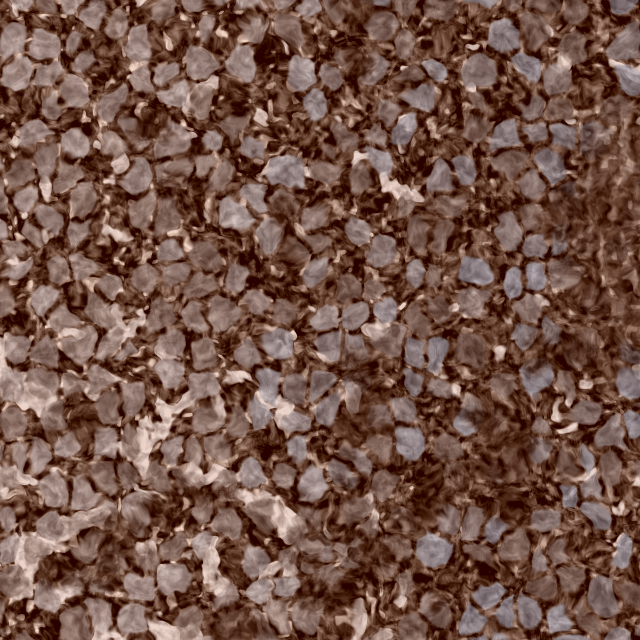
Write a Shadertoy shader that draws this texture.

```glsl
#define CELL_GRID vec2(21.0, 18.5)
#define GRAIN_SCALE 105.0
#define CELL_SHARE 0.78
#define CELL_TONE 0.535
#define GAP_TONE 0.31
#define LUMEN_TONE 0.83
#define BLUE_TINT vec3(-0.055, 0.005, 0.065)
#define RUST_TINT vec3(0.025, 0.0, -0.025)

float hash(vec2 p) {
    return fract(sin(dot(p, vec2(127.1, 311.7))) * 43758.5453);
}

vec2 hash2(vec2 p) {
    return vec2(hash(p), hash(p + 57.3));
}

float noise(vec2 p) {
    vec2 i = floor(p), f = fract(p);
    f = f * f * (3.0 - 2.0 * f);
    return mix(mix(hash(i), hash(i + vec2(1, 0)), f.x),
               mix(hash(i + vec2(0, 1)), hash(i + vec2(1, 1)), f.x), f.y);
}

float fbm(vec2 p) {
    mat2 turn = mat2(1.6, 1.2, -1.2, 1.6);
    float sum = 0.0, weight = 0.55;
    for (int i = 0; i < 3; i++) {
        sum += weight * noise(p);
        p = turn * p + 17.7;
        weight *= 0.5;
    }
    return sum / 0.9625;
}

// Returns border distance, centre distance and the id of the nearest cell
vec4 nearestCell(vec2 p) {
    vec2 base = floor(p), id = base;
    float first = 9.0, second = 9.0;
    for (int y = -1; y <= 1; y++)
    for (int x = -1; x <= 1; x++) {
        vec2 site = base + vec2(x, y);
        float d = length(site + 0.08 + 0.84 * hash2(site) - p);
        if (d < first) {
            second = first;
            first = d;
            id = site;
        } else {
            second = min(second, d);
        }
    }
    return vec4(0.5 * (second - first), first, id);
}

void mainImage(out vec4 fragColor, in vec2 fragCoord) {
    vec2 uv = fragCoord / iResolution.xy;

    // Wobbly outlines at two sizes
    vec2 warped = uv
        + 0.018 * (vec2(noise(uv * 23.0), noise(uv * 23.0 + 41.0)) - 0.5)
        + 0.007 * (vec2(noise(uv * 80.0), noise(uv * 80.0 + 73.0)) - 0.5);

    // Regions: pale lower left, fibrous right edge, dark smudges
    float corner = 1.0 - smoothstep(0.1, 0.65, length(uv - vec2(0.15, 0.08)));
    float rightness = smoothstep(0.25, 0.75, uv.x + 0.3 * (noise(uv * 5.0) - 0.5));
    float fibrous = smoothstep(0.87, 0.95, uv.x + 0.05 * (noise(uv * 12.0) - 0.5))
        * smoothstep(0.38, 0.5, uv.y) * (1.0 - smoothstep(0.76, 0.88, uv.y));
    float smudge = smoothstep(0.64, 0.78, fbm(uv * 9.0 + 5.0));

    // Rounded cell bodies, some places left to debris
    vec4 cell = nearestCell(warped * CELL_GRID);
    float variety = hash(cell.zw + 9.1);
    float radius = 0.48 + 0.22 * hash(cell.zw + 3.7);
    float inside = min(cell.x, radius - cell.y);
    float body = smoothstep(0.025, 0.13, inside)
        * step(hash(cell.zw + 21.0), CELL_SHARE)
        * (1.0 - 0.7 * smudge) * (1.0 - 0.75 * fibrous);

    // Fine debris with bright flecks
    float grain = fbm(warped * GRAIN_SCALE) - 0.5;
    float fleck = smoothstep(0.66, 0.88, noise(warped * 88.0 + 31.0));
    float gapTone = GAP_TONE + 0.85 * grain
        + fleck * mix(0.40, 0.25, rightness)
        - 0.06 * smoothstep(0.6, 0.8, noise(warped * 45.0 + 11.0));
    float bodyTone = CELL_TONE + 0.17 * (variety - 0.5) + 0.38 * grain
        + 0.14 * (noise(warped * 42.0 + 63.0) - 0.5)
        + mix(0.05, 0.0, rightness);
    float tone = mix(gapTone, bodyTone, body);

    // Open pale spaces
    float lumen = smoothstep(0.63, 0.71, fbm(warped * 27.0 + 90.0) + 0.15 * corner - 0.08);
    lumen *= 1.0 - 0.6 * body;
    tone = mix(tone, LUMEN_TONE + 0.5 * grain, lumen);

    // Upright strands and dark smudges
    float strand = noise(warped * vec2(105.0, 15.0));
    tone = mix(tone, 0.17 + 0.42 * strand + 0.4 * grain + 0.2 * fleck, 0.8 * fibrous);
    tone = mix(tone, 0.24 + 0.3 * grain, 0.6 * smudge * (1.0 - body));
    tone = clamp(tone, 0.13, 0.92);

    // Brown stain, with blue-grey in the cells
    vec3 color = vec3(tone, 1.05 * tone - 0.138, 1.06 * tone - 0.185);
    float blue = body * smoothstep(0.2, 0.9, variety) * mix(0.25, 1.0, rightness);
    color += BLUE_TINT * blue + RUST_TINT * (1.0 - body) * (1.0 - lumen);
    fragColor = vec4(clamp(color, 0.0, 1.0), 1.0);
}
```
